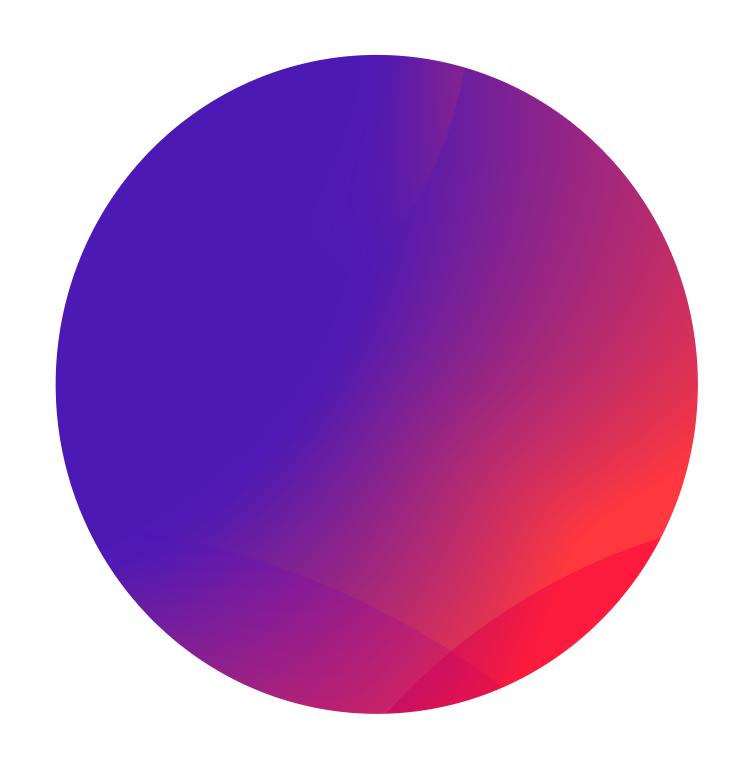
Reproduce this background procedurally as a WebGL 1 fragment shader.

```glsl
precision highp float;
// A violet-to-red gradient disc on white, tinted by three large overlapping circles.
uniform vec2 u_resolution;

// Coverage of a circle, with an edge about one pixel wide.
float disc(vec2 p, vec2 center, float radius) {
  return clamp(0.5 + (radius - length(p - center)) * u_resolution.y, 0.0, 1.0);
}

// Diagonal ramp, steepest at the lower right and wider to both sides.
float warmth(vec2 p) {
  float across = dot(p, vec2(0.848, 0.53));
  float along = dot(p, vec2(0.53, -0.848)) + 0.207;
  float spread = sqrt(along * along + 0.005) - 0.07;
  float start = 0.618 - 0.92 * along * along;
  float width = 0.397 + spread * mix(0.5, 0.85, smoothstep(-0.1, 0.1, along));
  float t = (across - start) / width;
  // Soften the start of the ramp.
  return clamp(0.5 * (t + sqrt(t * t + 0.002)), 0.0, 1.0);
}

void main() {
  // Units of canvas height, y pointing down, centered horizontally.
  vec2 p = vec2(gl_FragCoord.x - 0.5 * u_resolution.x,
                u_resolution.y - gl_FragCoord.y) / u_resolution.y;
  p.x += 0.49;

  // Upper arc: a faint glow that grows toward its rim.
  vec2 arcCenter = vec2(0.102, 0.005);
  float glow = smoothstep(0.37, 0.52, length(p - arcCenter))
             * smoothstep(0.37, 0.08, p.y) * disc(p, arcCenter, 0.51);
  float heat = min(warmth(p) + 0.13 * glow, 1.0);

  vec3 violet = vec3(0.298, 0.098, 0.71);
  vec3 coral = vec3(1.0, 0.215, 0.245);
  vec3 color = mix(violet, coral, heat);

  // Lower left circle: magenta tint, fading out to the left.
  float magenta = disc(p, vec2(0.003, 1.764), 1.087) * smoothstep(0.1, 0.5, p.x);
  color *= mix(vec3(1.0), vec3(0.96, 0.72, 1.1), magenta);

  // Lower right circle: deeper red.
  color *= mix(vec3(1.0), vec3(0.99, 0.48, 0.97), disc(p, vec2(1.099, 1.466), 0.802));

  // Main disc, slightly taller than wide.
  vec2 q = (p - vec2(0.491, 0.5005)) * vec2(1.026, 1.0);
  gl_FragColor = vec4(mix(vec3(1.0), color, disc(q, vec2(0.0), 0.429)), 1.0);
}
```
